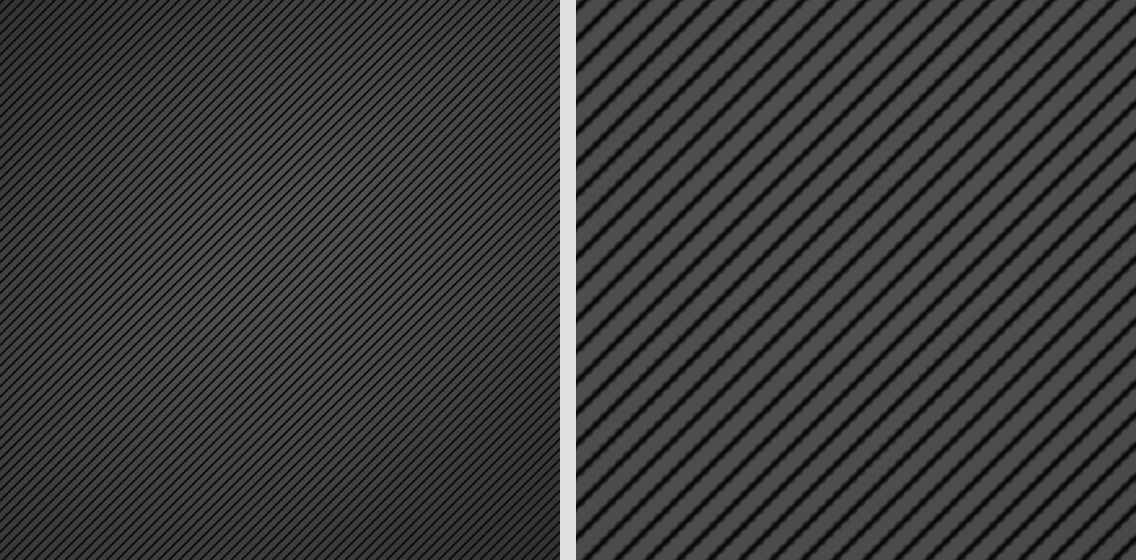
Left: the whole. Right: its middle third, enlarged.
Give the GLSL for this texture, as a WebGL 2 fragment shader.

```glsl
#version 300 es
precision highp float;
// Dark sheet covered in fine diagonal pinstripes that rise to the right at 45 degrees.
// Stripes are a repeated distance profile with faint stair-step beading, lit by
// a broad tilted glow that fades toward the corners.

uniform vec2 u_resolution;
out vec4 outColor;

const float TAU = 6.2831853;

// Stripe layout
const vec2 REPEATS = vec2(54.0, 54.0);      // stripes across and down
const float STRIPE_PHASE = 0.2;
const float STRIPE_REACH = 0.25;            // half width, in stripe periods
const float STEPS_PER_STRIPE = 4.0;         // stair steps in one period
const float BEAD_DEPTH = 0.04;

// Colours
const vec3 STRIPE_COLOR = vec3(0.035, 0.030, 0.032);
const vec3 GROUND_COLOR = vec3(0.312, 0.312, 0.312);
const vec3 COOL_TINT = vec3(-0.004, 0.003, 0.000);
const vec3 WARM_TINT = vec3(0.004, -0.004, 0.002);

// Glow
const vec2 GLOW_CENTER = vec2(0.52, 0.54);
const vec2 GLOW_RADIUS = vec2(1.15, 0.86);  // along and across its axis
const float GLOW_ANGLE = 0.65;
const float GLOW_FALLOFF = 0.40;

// Darkness of the stripe at p: 1 on its centre line, 0 on the ground.
float stripe(vec2 p) {
    vec2 cell = p * REPEATS;
    float across = cell.x - cell.y + STRIPE_PHASE;
    float along = 0.5 * (cell.x + cell.y) * STEPS_PER_STRIPE;
    float dist = abs(fract(across) - 0.5);
    float reach = STRIPE_REACH + BEAD_DEPTH * cos(TAU * along);
    float pixelWidth = length(REPEATS) / min(u_resolution.x, u_resolution.y);
    return 1.0 - smoothstep(0.0, max(reach, pixelWidth), dist);
}

// Brightness of the tilted elliptical glow.
float glow(vec2 p) {
    float c = cos(GLOW_ANGLE);
    float s = sin(GLOW_ANGLE);
    vec2 q = p - GLOW_CENTER;
    q = vec2(c * q.x + s * q.y, c * q.y - s * q.x) / GLOW_RADIUS;
    return 1.0 - GLOW_FALLOFF * smoothstep(0.0, 1.0, length(q));
}

void main() {
    vec2 p = gl_FragCoord.xy / u_resolution;

    // Ground drifts from cool at the upper left to warm at the lower right
    float warmth = smoothstep(-0.6, 0.6, p.x - p.y);
    vec3 ground = GROUND_COLOR + mix(COOL_TINT, WARM_TINT, warmth);
    ground *= glow(p);

    outColor = vec4(mix(ground, STRIPE_COLOR, stripe(p)), 1.0);
}
```
